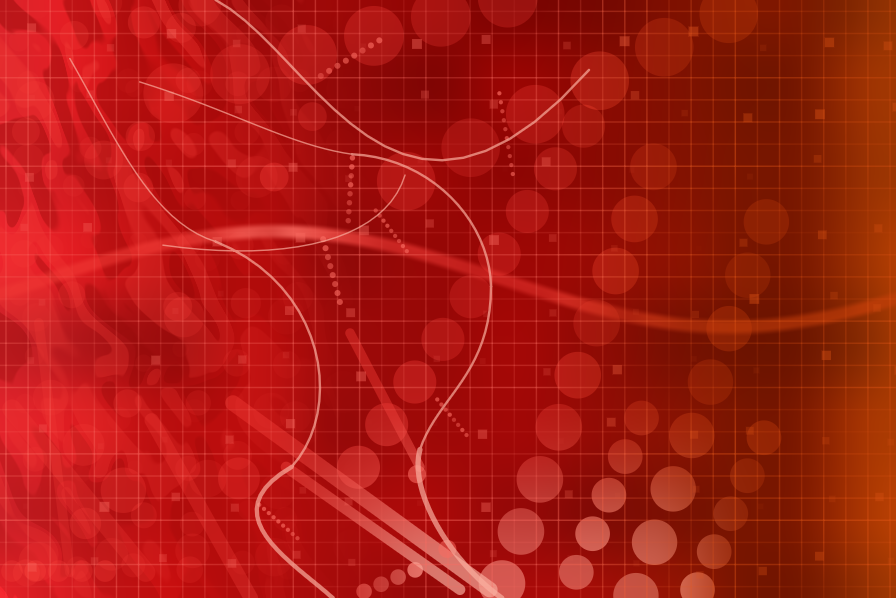
Reproduce this background procedurally as a Shadertoy shader.

```glsl
// Abstract red technical backdrop: a red-to-amber gradient under a fine grid, with
// rows of translucent discs, Bezier wires, a broad wave, ribbons and hashed squares.

const vec2 CANVAS = vec2(150, 100);      // size in units
const float CELL = 3.7;                  // grid spacing
const vec2 GRID_ORIGIN = vec2(63.9, 61.1);
const float GRID_ALPHA = 0.22;
const float WIRE = 0.2;                  // wire half width
const float DISC_ALPHA = 0.3;
const int CURVE_STEPS = 20;
const vec3 EDGE_RED = vec3(0.88, 0.14, 0.17);
const vec3 MID_RED = vec3(0.7, 0.05, 0.05);
const vec3 DEEP_RED = vec3(0.53, 0.015, 0.005);
const vec3 BROWN = vec3(0.465, 0.085, 0);
const vec3 AMBER = vec3(0.66, 0.23, 0.01);
const vec3 HOT_RED = vec3(0.95, 0.23, 0.21);
const vec3 RUST = vec3(0.8, 0.25, 0.04);
const vec3 PINK = vec3(0.98, 0.42, 0.38);
const vec3 ORANGE = vec3(0.88, 0.33, 0.08);
const vec3 PALE = vec3(0.98, 0.68, 0.62);

vec2 p;                                  // current point in units
float px;                                // pixel size in units

float hash(vec2 v) {
  vec3 q = fract(v.xyx * 0.1031);
  q += dot(q, q.yzx + 33.33);
  return fract((q.x + q.y) * q.z);
}

float noise(vec2 v) {
  vec2 i = floor(v), f = smoothstep(0.0, 1.0, v - i), e = vec2(1, 0);
  return mix(mix(hash(i), hash(i + e), f.x), mix(hash(i + e.yx), hash(i + e.xx), f.x), f.y);
}

float fill(float d) { return clamp(0.5 - d / px, 0.0, 1.0); }

float segment(vec2 a, vec2 b) {
  vec2 v = b - a;
  return length(p - a - v * clamp(dot(p - a, v) / dot(v, v), 0.0, 1.0));
}

float ribbon(vec4 ends, float w) { return fill(segment(ends.xy, ends.zw) - w); }

// Cubic Bezier through two packed pairs of control points
float wire(vec4 ab, vec4 cd, float w) {
  float best = 1e5;
  vec2 last = ab.xy;
  for (int i = 1; i <= CURVE_STEPS; i++) {
    float t = float(i) / float(CURVE_STEPS), s = 1.0 - t;
    vec2 next = s * s * s * ab.xy + 3.0 * s * t * (s * ab.zw + t * cd.xy) + t * t * t * cd.zw;
    best = min(best, segment(last, next));
    last = next;
  }
  return fill(best - w);
}

// Row of n discs of uneven strength; line holds start and stride
float row(vec4 line, int n, float r) {
  float sum = 0.0;
  for (int i = 0; i < n; i++) {
    vec2 c = line.xy + line.zw * float(i);
    sum += fill(length(p - c) - r) * (0.75 + 0.5 * hash(floor(c)));
  }
  return sum;
}

// One hashed disc (x) and square (y) per cell
vec2 scatter(float size) {
  vec2 id = floor(p / size);
  float h = hash(id + 7.0);
  vec2 q = p - (id + 0.3 + 0.4 * vec2(hash(id + 21.0), hash(id + 53.0))) * size;
  float square = max(abs(q.x), abs(q.y)) - mix(0.4, 0.85, h);
  return h * vec2(fill(length(q) - size * mix(0.12, 0.3, h)), fill(square));
}

vec3 background() {
  vec3 c = mix(EDGE_RED, MID_RED, smoothstep(-4.0, 32.0, p.x));
  c = mix(c, DEEP_RED, smoothstep(25.0, 88.0, p.x) * mix(0.4, 1.0, p.y / CANVAS.y));
  c = mix(c, BROWN, smoothstep(85.0, 130.0, p.x));
  return mix(c, AMBER, smoothstep(130.0, 152.0, p.x)) * (0.86 + 0.26 * noise(p * 0.07 + 2.0));
}

void mainImage(out vec4 fragColor, in vec2 fragCoord) {
  p = fragCoord / iResolution.xy * CANVAS;
  px = CANVAS.y / iResolution.y;
  float left = 1.0 - smoothstep(20.0, 65.0, p.x);
  float low = 1.0 - smoothstep(3.0, 36.0, p.y);
  float center = smoothstep(45.0, 75.0, p.x) * (1.0 - smoothstep(108.0, 132.0, p.x));
  float warm = smoothstep(85.0, 125.0, p.x);
  vec3 glow = mix(HOT_RED, RUST, warm), tint = mix(PINK, ORANGE, warm);
  vec3 col = background();

  // Slanted brushed texture, strongest at the upper left
  vec2 slant = vec2(dot(p, vec2(0.36, 0.18)), dot(p, vec2(0.05, -0.09)));
  float brush = noise(slant + 2.0 * noise(p * 0.12)), streaky = left * mix(0.35, 0.8, p.y / CANVAS.y);
  col = mix(col, DEEP_RED, streaky * smoothstep(0.58, 0.66, brush) * 0.5);
  col = mix(col, HOT_RED, streaky * smoothstep(0.38, 0.32, brush) * 0.5);

  // Disc rows, paler toward the bottom
  float discs = row(vec4(109.4, 72.1, -3.17, -8.71), 9, 3.9)
    + row(vec4(128.3, 62.9, -3.12, -8.93), 8, 3.8)
    + row(vec4(107.4, 30.1, -2.73, -6.45), 5, 2.9) + row(vec4(127.9, 26.8, -2.78, -6.35), 5, 2.9)
    + row(vec4(97.7, 78.9, -4.71, -7.13), 9, 3.6) + row(vec4(122, 97.7, -10.8, -5.6), 6, 4.9)
    + row(vec4(85, 100.4, -11.2, -3.2), 6, 5.0) + row(vec4(52.3, 80.5, -6.4, -10.1), 2, 2.4)
    + row(vec4(2, 4.5, 3.9, 0), 5, 1.8) + row(vec4(69.5, 4.7, -2.85, -1.2), 4, 1.3)
    + row(vec4(40, 20, -26, 5.6), 2, 3.5) + left * (scatter(13.0).x + scatter(9.0).x);
  col = mix(col, mix(glow, PALE, low * center * 0.75),
    min(discs * (DISC_ALPHA + 0.35 * low * center), 0.8));

  // Broad wave with a bright crest
  float phase = (p.x - 45.9) * 0.0412, offset = p.x - 46.0;
  float wave = abs(p.y - 53.3 - 8.0 * cos(phase));
  float crest = exp(-0.008 * offset * offset);
  col = mix(col, mix(glow, PINK, crest),
    (1.0 - smoothstep(0.4, 1.7, wave)) * (0.55 + 0.25 * crest) * (0.7 + 0.5 * noise(p * 0.2)));

  // Straight ribbons
  float ribbons = ribbon(vec4(39, 32.6, 82, 1.4), 1.3) + ribbon(vec4(47.9, 21.9, 77, 1.4), 0.9)
    + ribbon(vec4(58.6, 44.3, 70.3, 21.9), 0.8) + 0.7 * ribbon(vec4(25.4, 29.7, 42, 0), 1.2)
    + 0.6 * (ribbon(vec4(6.5, 46, 11.7, 4.3), 0.8) + ribbon(vec4(2, 31.6, 24.4, 4.3), 1.6));
  float paleEnd = low * smoothstep(35.0, 75.0, p.x);
  col = mix(col, mix(HOT_RED, PALE, paleEnd), min(ribbons, 1.2) * (0.42 + 0.25 * paleEnd));

  // Grid with uneven line strength
  vec2 g = (p - GRID_ORIGIN) / CELL, id = floor(g + 0.5), d = abs(g - id) * CELL;
  float grid = fill(d.x - 0.12) * (0.5 + hash(id.xx)) + fill(d.y - 0.12) * (0.5 + hash(id.yy + 9.0));
  col = mix(col, tint, min(grid * GRID_ALPHA * (0.4 + 1.2 * noise(p * 0.08)), 0.6));

  // Dotted chains, wire nodes and scattered squares
  float marks = row(vec4(53.7, 87.3, 1.4, 0.85), 8, 0.5) + row(vec4(83.6, 84.4, 0.25, -1.5), 10, 0.35)
    + row(vec4(59, 73.6, -0.1, -1.5), 8, 0.45) + row(vec4(54.1, 60, 0.4, -1.5), 8, 0.5)
    + row(vec4(62.9, 64.8, 0.65, -0.85), 9, 0.35) + row(vec4(73.2, 33.2, 0.7, -0.85), 8, 0.35)
    + row(vec4(43.4, 15.6, 0.8, -0.7), 9, 0.35) + row(vec4(69.8, 20.7, 5.1, -12.5), 2, 1.5)
    + scatter(11.0).y * 0.8;
  col = mix(col, tint, min(marks * 0.55, 0.7));

  // Flowing wires
  float wires = wire(vec4(36.1, 100, 52.7, 91.2), vec4(66.4, 52.1, 98.6, 88.3), WIRE)
    + wire(vec4(23.4, 86.3, 39.1, 81.4), vec4(48.8, 75.6, 59, 74.2), WIRE * 0.6)
    + wire(vec4(59, 74.2, 72.3, 73.6), vec4(82, 62.9, 82.2, 52.1), WIRE)
    + wire(vec4(82.2, 52.1, 82.2, 37.5), vec4(73.2, 33.6, 70.3, 24.8), WIRE)
    + wire(vec4(70.3, 24.8, 68.4, 18), vec4(75.2, 6.2, 84, 0), WIRE * 2.2)
    + wire(vec4(11.7, 90.2, 19.5, 76.6), vec4(25.4, 62.9, 36.1, 59.6), WIRE * 0.6)
    + wire(vec4(27.3, 59, 48.8, 56), vec4(64.5, 60, 67.8, 70.7), WIRE * 0.6)
    + wire(vec4(36.1, 59.6, 54.7, 52.1), vec4(57.6, 31.6, 48.8, 21.9), WIRE)
    + wire(vec4(48.8, 21.9, 35.2, 14), vec4(48.8, 6.2, 55.7, 0), WIRE * 1.8);
  fragColor = vec4(mix(col, PALE, min(wires, 1.0) * 0.7), 1);
}
```
